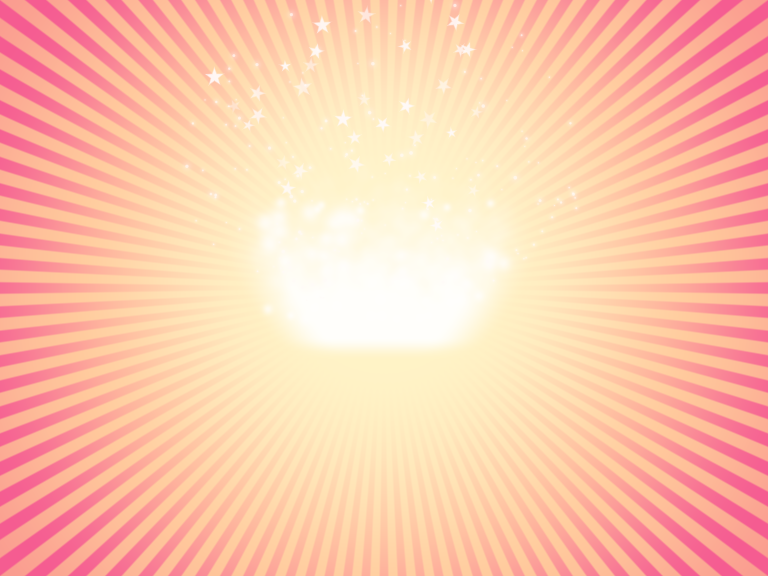
A Shadertoy shader for this background:

```glsl
const float TAU = 6.2831853;

vec3 hash3(float n) {
    vec3 q = fract(vec3(n) * vec3(0.1031, 0.1030, 0.0973));
    q += dot(q, q.yzx + 33.33);
    return fract((q.xxy + q.yzz) * q.zyx);
}

vec2 gradientAt(vec2 cell) {
    float angle = TAU * hash3(dot(cell, vec2(7.13, 15.71))).x;
    return vec2(cos(angle), sin(angle));
}

float gradientNoise(vec2 p) {
    vec2 i = floor(p), f = fract(p), e = vec2(0, 1);
    vec2 u = f * f * (3.0 - 2.0 * f);
    float low = mix(dot(gradientAt(i), f), dot(gradientAt(i + e.yx), f - e.yx), u.x);
    float high = mix(dot(gradientAt(i + e), f - e), dot(gradientAt(i + 1.0), f - 1.0), u.x);
    return mix(low, high, u.y);
}

// Signed distance to the straight sides of a five-pointed star
float starDistance(vec2 p, float radius) {
    float sector = TAU / 5.0;
    float a = abs(mod(atan(p.x, p.y) + 0.5 * sector, sector) - 0.5 * sector);
    return dot(length(p) * vec2(cos(a), sin(a)) - vec2(radius, 0), vec2(0.35, 0.936));
}

// Position inside a fan that opens upward from the glow
vec2 fanPoint(vec2 h, float spread, float nearest) {
    float a = (h.x * 2.0 - 1.0) * spread;
    float reach = 0.64 * pow(cos(a), 0.8) * mix(nearest, 1.0, h.y);
    return vec2(sin(a), cos(a)) * reach - vec2(0, 0.1);
}

vec3 sunburst(vec2 p, float pixel) {
    float r = length(p);
    vec3 light = mix(vec3(1, 0.95, 0.77), vec3(1, 0.91, 0.73), smoothstep(0.12, 0.34, r));
    light = mix(light, vec3(1, 0.79, 0.61), smoothstep(0.26, 0.58, r));
    light = mix(light, vec3(0.98, 0.60, 0.56), smoothstep(0.50, 0.88, r));
    vec3 pink = mix(vec3(1, 0.70, 0.61), vec3(0.96, 0.36, 0.57), smoothstep(0.38, 0.78, r));

    float rays = 100.0;
    float phase = abs(fract(atan(p.y, p.x) * rays / TAU + 0.5) - 0.5);
    float edge = (phase - 0.24) * TAU * r / rays;
    float ray = 1.0 - smoothstep(-1.2 * pixel, 1.2 * pixel, edge);
    return mix(light, pink, ray * smoothstep(0.14, 0.72, r));
}

// White bowl: flat below, flaring sides, dissolving upward
float bowlGlow(vec2 p) {
    float mist = gradientNoise(p * 22.0) + 0.5 * gradientNoise(p * 47.0);
    float halfWidth = 0.145 + 0.115 * pow(clamp((p.y + 0.11) / 0.17, 0.0, 1.0), 0.7);
    float sides = 1.0 - smoothstep(-0.085, 0.02, abs(p.x + 0.005) - halfWidth);
    float base = smoothstep(-0.125, -0.085, p.y);
    float top = 1.0 - smoothstep(-0.03, 0.23, p.y + 0.8 * p.x * p.x + 0.05 * mist);
    return sides * base * top;
}

void mainImage(out vec4 fragColor, in vec2 fragCoord) {
    float pixel = 1.0 / iResolution.y;
    vec2 p = (fragCoord - 0.5 * iResolution.xy) * pixel;
    vec3 color = sunburst(p, pixel);

    // Cream haze around and above the centre, then the bright bowl
    vec2 haze = (p - vec2(0, 0.13)) / vec2(0.27, 0.28);
    color = mix(color, vec3(1, 0.96, 0.81), 0.8 * exp(-dot(haze, haze)));
    vec2 core = p / vec2(0.21, 0.23);
    color = mix(color, vec3(1, 0.95, 0.77), 0.6 * exp(-dot(core, core)));
    color = mix(color, vec3(1, 0.997, 0.985), bowlGlow(p));

    // Soft round lights inside and along the upper rim of the bowl
    for (int i = 0; i < 50; i++) {
        vec3 h = hash3(float(i) + 3.0);
        float height = mix(-0.06, 0.15, h.y);
        vec2 center = vec2((h.x - 0.5) * 0.42, height);
        float size = mix(0.006, 0.016, h.z);
        float d = length(p - center) / size;
        color = mix(color, vec3(1, 0.995, 0.99), 0.7 * exp(-d * d));
    }

    // Fine sparks, each with a faint halo
    for (int i = 0; i < 170; i++) {
        vec3 h = hash3(float(i) + 211.0);
        float d = length(p - fanPoint(h.xy, 1.05, 0.3));
        float size = mix(0.001, 0.0036, h.z * h.z);
        float spark = 1.0 - smoothstep(size - pixel, size + pixel, d);
        spark = max(0.75 * spark, 0.3 * exp(-d * d / (5.0 * size * size)));
        color = mix(color, vec3(1, 0.98, 0.97), spark);
    }

    // Tumbling stars, larger toward the top
    for (int i = 0; i < 36; i++) {
        vec3 h = hash3(float(i) + 587.0);
        vec3 k = hash3(float(i) + 941.0);
        vec2 q = p - fanPoint(h.xy, 0.58, 0.38);
        float tilt = (k.x - 0.5) * 1.2;
        q = mat2(cos(tilt), sin(tilt), -sin(tilt), cos(tilt)) * q;
        float size = mix(0.008, 0.013, h.z) + 0.006 * h.y * k.y;
        float star = 1.0 - smoothstep(-pixel, pixel, starDistance(q, size));
        color = mix(color, vec3(1, 0.98, 0.98), star * mix(0.3, 0.95, sqrt(k.z)));
    }

    fragColor = vec4(color, 1.0);
}
```
